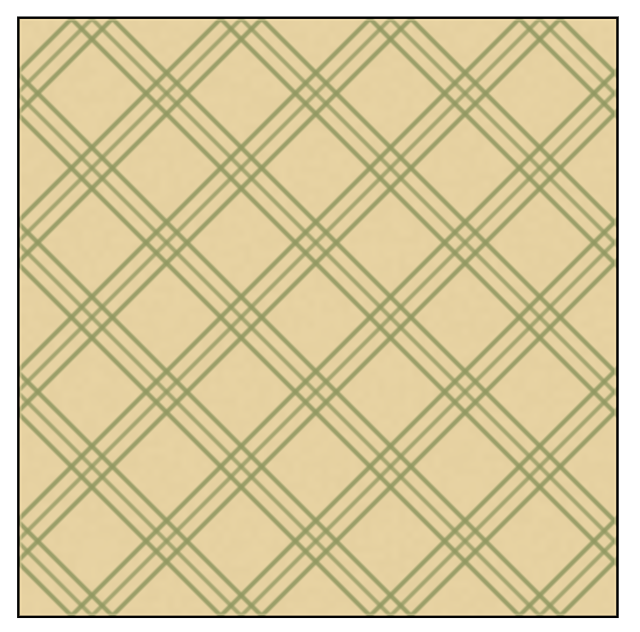
A Shadertoy shader for this pattern:

```glsl
const float TILE = 0.2362;

float hash(vec2 p) {
    vec3 h = fract(p.xyx * vec3(0.1031, 0.1030, 0.0973));
    h += dot(h, h.yzx + 33.33);
    return fract((h.x + h.y) * h.z);
}

float valueNoise(vec2 p) {
    vec2 cell = floor(p), f = fract(p);
    f = f * f * (3.0 - 2.0 * f);
    return mix(mix(hash(cell), hash(cell + vec2(1, 0)), f.x),
               mix(hash(cell + vec2(0, 1)), hash(cell + vec2(1, 1)), f.x), f.y);
}

// Coverage of a band of three soft parallel lines, once per unit of t
float tripleStripe(float t, float pixel) {
    float offset = fract(t) - 0.5;
    float coverage = 0.0;
    for (int i = -1; i <= 1; i++) {
        float dist = abs(offset - 0.137 * float(i)) * TILE * 0.7071;
        float outer = abs(float(i));
        float halfWidth = mix(0.0032, 0.0035, outer);
        float blur = max(0.0023, 0.7 * pixel);
        float line = 1.0 - smoothstep(halfWidth - blur, halfWidth + blur, dist);
        coverage = max(coverage, line * mix(0.76, 0.87, outer));
    }
    return coverage;
}

void mainImage(out vec4 fragColor, in vec2 fragCoord) {
    float pixel = 1.0 / iResolution.y;
    vec2 p = (fragCoord - 0.5 * iResolution.xy) * pixel + vec2(0.0033, 0.002);

    // Cream ground with faint mottling
    vec3 color = vec3(0.902, 0.820, 0.630);
    color += 0.014 * (valueNoise(p * 90.0 + 200.0) - 0.5);

    // Crossing diagonal bands, darker where they overlap
    vec2 lattice = p + vec2(0.0033, 0.0);
    vec3 green = vec3(0.565, 0.595, 0.380);
    color = mix(color, green, tripleStripe((lattice.x + lattice.y) / TILE, pixel));
    color = mix(color, green, tripleStripe((lattice.x - lattice.y) / TILE, pixel));

    // Pale inner rim, black frame and white margin
    float edge = max(abs(p.x), abs(p.y)) - 0.474;
    float rim = 1.0 - smoothstep(0.0, 0.0025, abs(edge + 0.0038));
    color = mix(color, vec3(1.0, 0.91, 0.70), 0.4 * rim);
    color = mix(color, vec3(1.0), smoothstep(-pixel, pixel, edge));
    float frame = 1.0 - smoothstep(-0.6 * pixel, 0.6 * pixel, abs(edge) - 0.0019);
    color = mix(color, vec3(0.0), frame);

    fragColor = vec4(color, 1.0);
}
```
